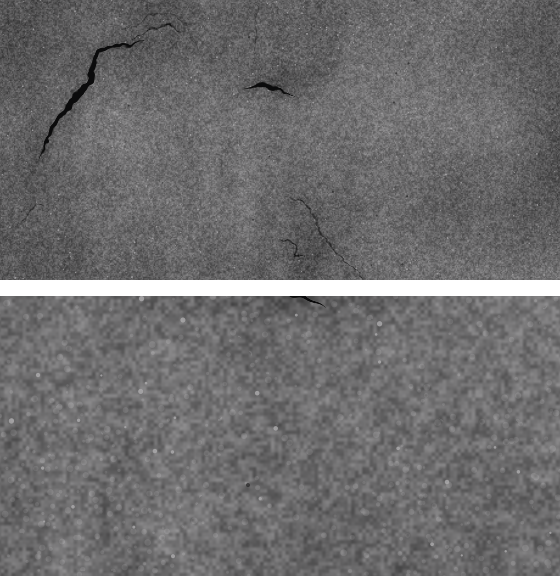
Top: the whole. Bottom: its middle third, enlarged.
Give the GLSL for this texture, as a WebGL 2 fragment shader.

```glsl
#version 300 es
precision highp float;
// Dark weathered stone: broad soft tones and layered noise carry a fine grain,
// cellular specks add pale grit and dark pits, and wobbling tapered polylines
// cut open cracks and raise faint flaking ridges.
uniform vec2 u_resolution;
out vec4 outColor;

const float BASE_TONE = 0.397;
const float MOTTLE = 0.15;        // strength of the cloudy patches
const float GRAIN = 0.15;         // strength of the finest grain
const float GRAIN_FREQ = 230.0;   // grains per canvas height
const float RELIEF = 0.13;        // strength of the embossed surface
const float CRACK_WIDTH = 0.011;  // half width of the main crack
const float CRACK_TONE = 0.045;
const float GRIT_TONE = 0.68;
const vec3 TINT = vec3(1.0, 0.993, 1.003);

float hash(vec2 p) {
  vec3 q = fract(p.xyx * vec3(0.1031, 0.1030, 0.0973));
  q += dot(q, q.yzx + 33.33);
  return fract((q.x + q.y) * q.z);
}

float noise(vec2 p) {
  vec2 i = floor(p), f = fract(p);
  f = f * f * (3.0 - 2.0 * f);
  return mix(mix(hash(i), hash(i + vec2(1, 0)), f.x),
             mix(hash(i + vec2(0, 1)), hash(i + vec2(1, 1)), f.x), f.y);
}

float fbm(vec2 p) {
  float sum = 0.0, amp = 0.5;
  for (int i = 0; i < 5; i++) {
    sum += amp * noise(p);
    p = mat2(1.6, 1.2, -1.2, 1.6) * p + 17.3;
    amp *= 0.5;
  }
  return sum / 0.97;
}

// Soft elliptical patch of light or shade.
float patchAt(vec2 p, vec2 center, vec2 radius) {
  vec2 d = (p - center) / radius;
  return exp(-dot(d, d));
}

// Cellular dots: one possible dot per cell, kept with the given share.
float specks(vec2 p, float freq, float share, float radius, float px) {
  vec2 cell = floor(p * freq);
  float mask = 0.0;
  for (int y = -1; y <= 1; y++)
    for (int x = -1; x <= 1; x++) {
      vec2 id = cell + vec2(x, y);
      vec2 center = (id + vec2(hash(id + 3.7), hash(id + 91.2))) / freq;
      float r = radius * mix(0.35, 1.0, hash(id + 47.9));
      float dot1 = 1.0 - smoothstep(r - 0.6 * px, r + 0.6 * px, distance(p, center));
      mask = max(mask, dot1 * step(hash(id + 211.0), share));
    }
  return mask;
}

// Tapered polyline: x is the sharp opening, y the soft shade around it.
vec2 crack(vec2 p, vec2 pts[5], float width, float px) {
  float dist = 10.0, along = 0.0;
  for (int i = 0; i < 4; i++) {
    vec2 ab = pts[i + 1] - pts[i], ap = p - pts[i];
    float t = clamp(dot(ap, ab) / dot(ab, ab), 0.0, 1.0);
    float d = length(ap - ab * t);
    if (d < dist) { dist = d; along = (float(i) + t) / 4.0; }
  }
  float w = width * 4.0 * along * (1.0 - along);
  float aa = 0.7 * px;
  return vec2(1.0 - smoothstep(w - aa, w + aa, dist), exp(-dist / (2.5 * width)));
}

// Flake edge: a thin dark line with a pale lip beside it.
float ridge(vec2 p, vec2 pts[5], float width, float px) {
  return crack(p + vec2(-0.004, 0.007), pts, width, px).x * 0.3
       - crack(p, pts, width, px).x - 0.15 * crack(p, pts, width, px).y;
}

void main() {
  vec2 p = gl_FragCoord.xy / u_resolution.y;
  float px = 1.0 / u_resolution.y;

  // Broad tones
  float tone = BASE_TONE + MOTTLE * (fbm(p * 3.5 + 5.0) - 0.5);
  tone += 0.055 * patchAt(p, vec2(0.47, 0.58), vec2(0.22, 0.2));
  tone += 0.040 * patchAt(p, vec2(0.65, 0.38), vec2(0.35, 0.3));
  tone += 0.035 * patchAt(p, vec2(1.38, 0.65), vec2(0.45, 0.5));
  tone -= 0.080 * patchAt(p, vec2(0.08, 0.92), vec2(0.32, 0.4));
  tone -= 0.055 * patchAt(p, vec2(0.0, 0.25), vec2(0.15, 0.4));
  tone -= 0.075 * patchAt(p, vec2(1.03, 0.71), vec2(0.11, 0.07));
  tone -= 0.035 * patchAt(p, vec2(2.0, 0.5), vec2(0.2, 0.7));
  tone += 0.045 * (noise(p * vec2(16.0, 2.5)) - 0.5);

  // Embossed surface, rougher in the flaking area
  float flaky = patchAt(p, vec2(1.12, 0.14), vec2(0.13, 0.18));
  vec2 lift = vec2(-0.006, 0.008);
  tone += RELIEF * (1.0 + 1.5 * flaky) * (fbm(p * 13.0) - fbm((p + lift) * 13.0));
  tone -= 0.035 * flaky;

  // Grain, pale grit and dark pits
  tone += GRAIN * (noise(p * GRAIN_FREQ) - 0.5) + 0.10 * (noise(p * 105.0 + 9.0) - 0.5);
  float dust = smoothstep(0.35, 0.75, fbm(p * 5.0 + 31.0));
  tone += 0.065 * specks(p, 95.0, 0.12 + 0.4 * dust, 0.004, px);
  float cluster = patchAt(p, vec2(1.32, 0.88), vec2(0.22, 0.1));
  tone = mix(tone, GRIT_TONE, 0.8 * specks(p + 3.0, 48.0, 0.06 + 0.12 * cluster, 0.0032, px));
  tone = mix(tone, 0.15, 0.7 * specks(p + 7.0, 13.0, 0.08, 0.004, px));

  // Flake edges
  vec2 q = p + 0.016 * (vec2(noise(p * 28.0), noise(p * 28.0 + 40.0)) - 0.5)
             + 0.008 * (vec2(noise(p * 75.0), noise(p * 75.0 + 60.0)) - 0.5);
  float edges = 0.5 * ridge(q, vec2[5](vec2(0.42, 0.88), vec2(0.53, 0.943), vec2(0.61, 0.953), vec2(0.67, 0.91), vec2(0.72, 0.8)), 0.003, px);
  edges += 0.9 * ridge(q, vec2[5](vec2(0.46, 0.86), vec2(0.53, 0.89), vec2(0.58, 0.909), vec2(0.62, 0.905), vec2(0.65, 0.885)), 0.004, px);
  edges += 0.5 * ridge(q, vec2[5](vec2(0.91, 1.03), vec2(0.92, 0.96), vec2(0.918, 0.9), vec2(0.91, 0.84), vec2(0.9, 0.76)), 0.003, px);
  edges += ridge(q, vec2[5](vec2(1.0, 0.3), vec2(1.11, 0.26), vec2(1.15, 0.16), vec2(1.21, 0.09), vec2(1.32, -0.02)), 0.004, px);
  edges += ridge(q, vec2[5](vec2(0.99, 0.15), vec2(1.03, 0.14), vec2(1.06, 0.12), vec2(1.05, 0.09), vec2(1.09, 0.08)), 0.004, px);
  edges += 0.6 * ridge(q, vec2[5](vec2(0.06, 0.19), vec2(0.09, 0.22), vec2(0.11, 0.25), vec2(0.13, 0.265), vec2(0.16, 0.26)), 0.003, px);
  tone += 0.17 * edges;

  // Open cracks
  vec2 main1 = crack(q, vec2[5](vec2(0.145, 0.43), vec2(0.2, 0.56), vec2(0.318, 0.705), vec2(0.352, 0.823), vec2(0.52, 0.856)), CRACK_WIDTH, px);
  vec2 side = crack(q, vec2[5](vec2(0.87, 0.685), vec2(0.91, 0.688), vec2(0.945, 0.695), vec2(1.0, 0.675), vec2(1.055, 0.652)), 0.6 * CRACK_WIDTH, px);
  tone -= 0.07 * max(main1.y, side.y);
  tone = mix(tone, CRACK_TONE, max(main1.x, side.x));

  outColor = vec4(clamp(tone * TINT, 0.0, 1.0), 1.0);
}
```
